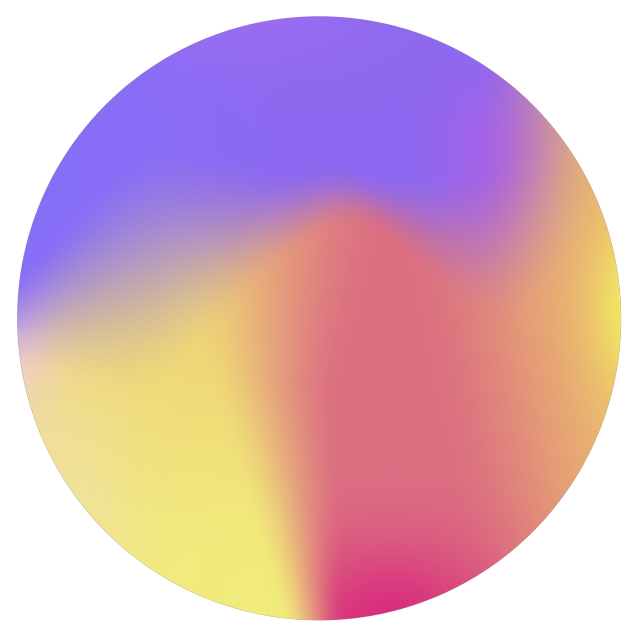
This background is drawn by a three.js fragment shader. Its source:

```glsl
// A white field holding one disc filled with a soft mesh gradient.
// A warm layer (yellow, rose, orange, magenta) lies under a violet layer,
// whose lower edge rises, sharpens over the rose crest, then falls away.
varying vec2 vUv;

// Soft elliptical glow: 1 at the centre, fading outward
float glow(vec2 p, vec2 centre, vec2 size) {
  vec2 d = (p - centre) / size;
  return exp(-dot(d, d));
}

vec3 warmLayer(vec2 p) {
  // Yellow on the left, paler and pinker toward the left rim
  vec3 yellow = mix(vec3(0.945, 0.92, 0.48), vec3(0.935, 0.84, 0.46), smoothstep(0.1, 0.5, p.y));
  yellow = mix(yellow, vec3(0.94, 0.88, 0.65), 0.8 * glow(p, vec2(0.08, 0.2), vec2(0.13, 0.22)));
  yellow = mix(yellow, vec3(0.94, 0.80, 0.84), 0.9 * glow(p, vec2(0.01, 0.47), vec2(0.075, 0.13)));

  // Rose, warming to orange and then yellow at the right rim
  vec3 rose = vec3(0.86, 0.435, 0.505);
  float slant = p.x + 0.2 * (p.y - 0.5);
  rose = mix(rose, vec3(0.95, 0.90, 0.39), 0.58 * smoothstep(0.64, 0.94, slant));
  rose = mix(rose, vec3(0.95, 0.92, 0.38), 0.95 * glow(p, vec2(0.985, 0.52), vec2(0.06, 0.14)));
  rose = mix(rose, vec3(0.85, 0.17, 0.49), glow(p, vec2(0.61, 0.02), vec2(0.17, 0.13)));

  // The seam between them widens as it climbs
  float seamLeft = 0.45 - 0.33 * p.y;
  float seamRight = 0.54 + 0.3 * max(p.y - 0.4, 0.0);
  return mix(yellow, rose, smoothstep(seamLeft, seamRight, p.x));
}

vec3 coolLayer(vec2 p) {
  vec3 violet = mix(vec3(0.53, 0.43, 0.97), vec3(0.55, 0.41, 0.94), smoothstep(0.1, 0.5, p.x));
  violet = mix(violet, vec3(0.61, 0.43, 0.94), 0.8 * glow(p, vec2(0.38, 0.98), vec2(0.22, 0.09)));
  return mix(violet, vec3(0.65, 0.38, 0.90), smoothstep(0.62, 0.80, p.x) * smoothstep(0.95, 0.78, p.y));
}

// How much of the violet layer covers each place
float coolCover(vec2 p) {
  float edge = 0.484 + 0.4 * p.x - 0.18 * smoothstep(0.5, 0.8, p.x);
  float leftBlur = (p.x - 0.23) / 0.17;
  float blur = 0.045 + 0.155 * exp(-leftBlur * leftBlur) + 0.1 * smoothstep(0.57, 0.8, p.x);
  float above = smoothstep(edge - blur, edge + blur, p.y);
  return above * (1.0 - smoothstep(0.74, 0.96, p.x));
}

void main() {
  vec3 color = mix(warmLayer(vUv), coolLayer(vUv), coolCover(vUv));

  // Disc with a hairline grey rim on white
  float d = length(vUv - vec2(0.4987, 0.5026)) - 0.472;
  color = mix(color, vec3(0.55), 0.5 * (1.0 - smoothstep(0.0, 0.0015, abs(d))));
  color = mix(color, vec3(1.0), smoothstep(-0.001, 0.001, d));
  gl_FragColor = vec4(color, 1.0);
}
```
